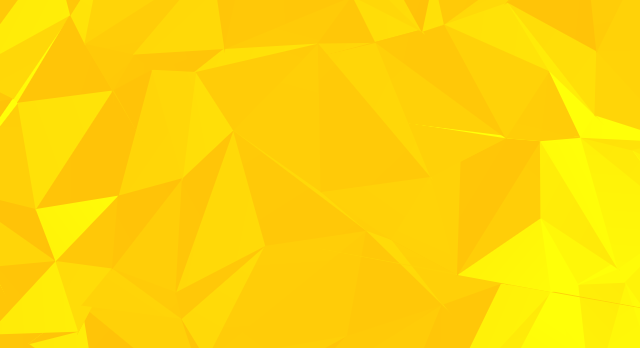
This background is drawn by a Shadertoy shader. Its source:

```glsl
vec2 hash22(vec2 p) {
    vec3 q = fract(p.xyx * vec3(0.1031, 0.1030, 0.0973));
    q += dot(q, q.yzx + 33.33);
    return fract((q.xx + q.yz) * q.zy);
}

float cross2(vec2 a, vec2 b) { return a.x * b.y - a.y * b.x; }

// Jittered lattice point, pushed outward so the middle facets grow larger
vec2 meshPoint(vec2 id) {
    vec2 p = id + 1.1 * (hash22(id + 71.0) - 0.5);
    return p + 0.45 * p * exp(-dot(p, p) / 6.0);
}

// Signed distance to a line through a and b, positive on the outer side
float edgeDistance(vec2 p, vec2 a, vec2 b, float winding) {
    return -winding * cross2(b - a, p - a) / max(length(b - a), 1e-4);
}

vec3 facetColor(vec2 p, vec2 center, float area, vec2 seed) {
    vec2 rnd = hash22(seed);
    float tone = pow(rnd.x, 1.15);

    // Calm middle, glowing lower right, brighter slivers
    float calm = exp(-dot(center, center) / 5.0);
    tone = mix(tone, 0.16 + 0.38 * tone, calm);
    float glow = smoothstep(2.9, 4.0, center.x - 0.35 * center.y);
    glow *= 1.0 - smoothstep(-0.4, 0.6, center.y);
    tone = mix(tone, 0.87 + 0.13 * tone, glow);
    tone += 0.3 * rnd.y * (1.0 - smoothstep(0.1, 0.6, area));

    // Faint shading across each facet
    tone += 0.07 * dot(p - center, rnd - 0.5);
    tone = clamp(tone, 0.0, 1.0);
    return vec3(1.0, min(0.757 + 0.13 * tone + 0.12 * pow(tone, 5.0), 1.0), 0.03);
}

void paintFacet(inout vec3 color, vec2 p, vec2 a, vec2 b, vec2 c, vec2 seed, float pixel) {
    float area = cross2(b - a, c - a);
    float winding = area < 0.0 ? -1.0 : 1.0;
    float d = max(edgeDistance(p, a, b, winding),
              max(edgeDistance(p, b, c, winding), edgeDistance(p, c, a, winding)));
    // Fade only outside the edge, so neighbours leave no seam
    float coverage = 1.0 - clamp(d / pixel, 0.0, 1.0);
    if (coverage > 0.0)
        color = mix(color, facetColor(p, (a + b + c) / 3.0, abs(area), seed), coverage);
}

void mainImage(out vec4 fragColor, in vec2 fragCoord) {
    float pixel = 5.2 / iResolution.y;
    vec2 p = (fragCoord - 0.5 * iResolution.xy) * pixel;
    vec3 color = vec3(1.0, 0.81, 0.03);

    // Two facets per nearby cell, split along a random diagonal
    for (int j = -2; j <= 2; j++)
    for (int i = -2; i <= 2; i++) {
        vec2 id = floor(p) + vec2(i, j);
        vec2 a = meshPoint(id);
        vec2 b = meshPoint(id + vec2(1, 0));
        vec2 c = meshPoint(id + vec2(1, 1));
        vec2 d = meshPoint(id + vec2(0, 1));
        vec2 seed = id + 19.0;
        if (hash22(id + 43.0).x < 0.5) {
            paintFacet(color, p, a, b, c, seed, pixel);
            paintFacet(color, p, a, c, d, seed + 131.0, pixel);
        } else {
            paintFacet(color, p, a, b, d, seed, pixel);
            paintFacet(color, p, b, c, d, seed + 131.0, pixel);
        }
    }
    fragColor = vec4(color, 1.0);
}
```
